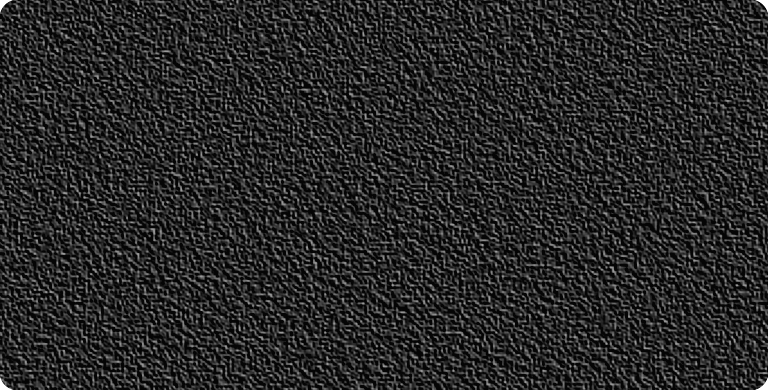
Write a Shadertoy shader that draws this texture.

```glsl
const float GRAIN_CELLS = 173.333;  // noise cells per canvas height
const float RELIEF_REACH = 0.42;    // emboss offset across a ridge, in cells
const float RIDGE_STRETCH = 0.12;   // smoothing offset along a ridge, in cells
const float RELIEF_GAIN = 0.61;     // contrast of the lit slopes
const float BASE_GREY = 0.135;      // tone of flat leather
const float SHADOW_GREY = 0.018;    // darkest crease
const float HIGHLIGHT_GREY = 0.6;   // brightest ridge
const float CORNER_RADIUS = 0.046;  // in canvas heights
const vec3 PAPER_COLOR = vec3(1.0);

// Integer hash of a lattice point, 0 to 1
float hash(ivec2 cell) {
    uvec2 q = uvec2(cell + 4096) * uvec2(1597334673u, 3812015801u);
    uint n = (q.x ^ q.y) * 1597334673u;
    n = (n ^ (n >> 15)) * 2246822519u;
    n ^= n >> 13;
    return float(n >> 8) / 16777216.0;
}

// Smoothly interpolated lattice noise
float grain(vec2 p) {
    ivec2 cell = ivec2(floor(p));
    vec2 t = fract(p);
    t = t * t * (3.0 - 2.0 * t);
    float lower = mix(hash(cell), hash(cell + ivec2(1, 0)), t.x);
    float upper = mix(hash(cell + ivec2(0, 1)), hash(cell + ivec2(1, 1)), t.x);
    return mix(lower, upper, t.y);
}

// Leather height, slightly drawn out from upper left to lower right
float leatherHeight(vec2 p) {
    vec2 along = RIDGE_STRETCH * vec2(1.0, -1.0);
    return 0.5 * (grain(p + along) + grain(p - along));
}

float roundedBox(vec2 p, vec2 halfSize, float radius) {
    vec2 q = abs(p) - halfSize + radius;
    return length(max(q, 0.0)) + min(max(q.x, q.y), 0.0) - radius;
}

void mainImage(out vec4 fragColor, in vec2 fragCoord) {
    vec2 uv = fragCoord / iResolution.y;
    vec2 halfSize = 0.5 * iResolution.xy / iResolution.y;
    float pixel = 1.0 / iResolution.y;

    // Lit leather relief
    vec2 p = uv * GRAIN_CELLS;
    vec2 across = vec2(RELIEF_REACH);
    float slope = leatherHeight(p + across) - leatherHeight(p - across);
    float grey = clamp(BASE_GREY + RELIEF_GAIN * slope,
                       SHADOW_GREY, HIGHLIGHT_GREY);

    // Rounded panel corners
    float edge = roundedBox(uv - halfSize, halfSize, CORNER_RADIUS);
    float outside = smoothstep(0.0, pixel, edge);
    fragColor = vec4(mix(vec3(grey), PAPER_COLOR, outside), 1.0);
}
```
